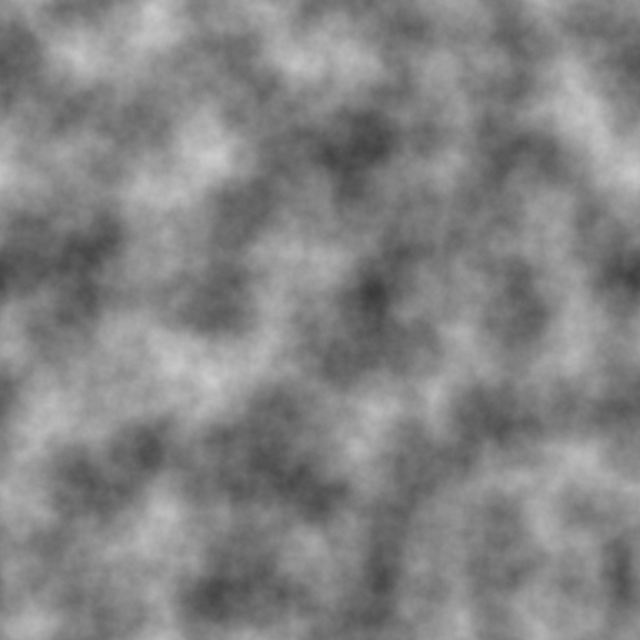
Reproduce this texture procedurally as a Shadertoy shader.

```glsl
const float TAU = 6.2831853;
const float BASE_CELLS = 6.0;
const int OCTAVES = 6;
const float GAIN = 0.5;
const float MEAN_GREY = 0.517;
const float CONTRAST = 0.39;

// Integer hash of a lattice cell, returned in 0..1
float hashCell(ivec2 cell, int seed) {
    uint h = uint(cell.x) * 73856093u ^ uint(cell.y) * 19349663u ^ uint(seed) * 83492791u;
    h = (h ^ (h >> 16)) * 0x7feb352du;
    h = (h ^ (h >> 15)) * 0x846ca68bu;
    h ^= h >> 16;
    return float(h & 0xffffu) / 65536.0;
}

// Ramp of a corner's random unit gradient, wrapped to the period
float cornerRamp(ivec2 cell, vec2 offset, int period, int seed) {
    ivec2 wrapped = ((cell % period) + period) % period;
    float angle = TAU * hashCell(wrapped, seed);
    return dot(vec2(cos(angle), sin(angle)), offset);
}

// Tiling gradient noise with quintic blending
float gradientNoise(vec2 p, int period, int seed) {
    ivec2 cell = ivec2(floor(p));
    vec2 f = fract(p);
    vec2 blend = f * f * f * (f * (f * 6.0 - 15.0) + 10.0);
    float a = cornerRamp(cell, f, period, seed);
    float b = cornerRamp(cell + ivec2(1, 0), f - vec2(1.0, 0.0), period, seed);
    float c = cornerRamp(cell + ivec2(0, 1), f - vec2(0.0, 1.0), period, seed);
    float d = cornerRamp(cell + ivec2(1, 1), f - vec2(1.0, 1.0), period, seed);
    return mix(mix(a, b, blend.x), mix(c, d, blend.x), blend.y);
}

// Octaves of noise, each shifted so their lattices do not line up
float cloudNoise(vec2 uv, float cells, int octaves, float gain) {
    float sum = 0.0;
    float amplitude = 1.0;
    for (int i = 0; i < octaves; i++) {
        vec2 shift = fract(float(i) * vec2(0.618, 0.414));
        sum += amplitude * gradientNoise(uv * cells + shift, int(cells), i + 1);
        cells *= 2.0;
        amplitude *= gain;
    }
    return sum;
}

void mainImage(out vec4 fragColor, in vec2 fragCoord) {
    vec2 uv = fragCoord / iResolution.y;
    float cloud = cloudNoise(uv, BASE_CELLS, OCTAVES, GAIN);
    float grey = clamp(MEAN_GREY + CONTRAST * cloud, 0.0, 1.0);
    fragColor = vec4(vec3(grey), 1.0);
}
```
